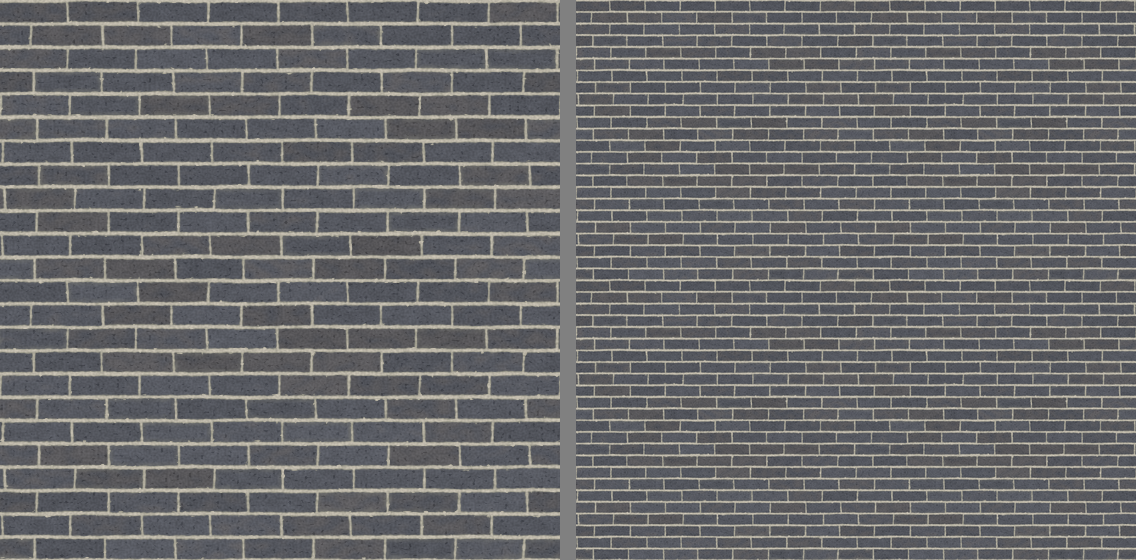
Left: one tile. Right: repeated 2 by 2.
Give the GLSL for this texture, as a Shadertoy shader.

```glsl
// Running-bond wall of slate grey bricks with pale, slightly ragged mortar: 8 across, 24 down.
// Each pixel finds its course, then its nearest upright joint, giving a rounded brick distance
// that wrapping gradient noise roughens; further octaves add grain, pits and lime haze.

float hash(vec2 p) {
    vec3 q = fract(p.xyx * 0.1031);
    q += dot(q, q.yzx + 33.33);
    return fract((q.x + q.y) * q.z);
}

vec2 gradient(vec2 cell, vec2 period) {
    float angle = 6.2832 * hash(mod(cell, period) + 17.0);
    return vec2(cos(angle), sin(angle));
}

// Gradient noise that wraps over the canvas, with freq whole cells per side
float noise(vec2 uv, vec2 freq) {
    vec2 p = uv * freq, i = floor(p), f = p - i;
    vec2 u = f * f * f * (f * (f * 6.0 - 15.0) + 10.0);
    vec2 e = vec2(1.0, 0.0);
    float low = mix(dot(gradient(i, freq), f), dot(gradient(i + e, freq), f - e), u.x);
    float high = mix(dot(gradient(i + e.yx, freq), f - e.yx), dot(gradient(i + 1.0, freq), f - 1.0), u.x);
    return mix(low, high, u.y);
}

// x: distance into the brick in course heights, y: 1 near upright joints; id: wrapped brick index
vec2 brickDistance(vec2 uv, out vec2 id) {
    float y = (1.0 - uv.y) * 24.0 - 0.02 + 0.05 * noise(uv, vec2(10.0, 24.0));
    float course = mod(floor(y), 24.0);
    float fy = fract(y);
    float pattern = mod(course, 12.0);

    // Half-brick bond whose joints drift over twelve courses
    float x = uv.x * 8.0 - 0.5 * mod(course, 2.0) - 0.005 - 0.052 * sin(0.5236 * (pattern - 4.5));
    float joint = floor(x + 0.5);
    vec2 jointId = vec2(mod(joint, 8.0), pattern);
    float offset = x - joint - 0.035 * (hash(jointId + 3.1) - 0.5)
                 - 0.035 * (hash(jointId + 41.7) - 0.5) * (fy - 0.5);
    id = vec2(mod(joint - (offset < 0.0 ? 1.0 : 0.0), 8.0), course);

    // Joint widths vary a little from brick to brick
    float bed = 0.083 + 0.035 * (hash(id + (fy < 0.5 ? 5.3 : 71.9)) - 0.5);
    float upright = 0.053 + 0.02 * (hash(jointId + 23.0) - 0.5);
    vec2 inset = vec2(abs(offset) * 3.0 - upright, min(fy, 1.0 - fy) - bed);
    float inside = 0.05 - length(max(0.05 - inset, 0.0)) + max(min(inset.x, inset.y) - 0.05, 0.0);
    return vec2(inside, 1.0 - smoothstep(0.0, 0.06, inset.x));
}

void mainImage(out vec4 fragColor, in vec2 fragCoord) {
    vec2 uv = fragCoord / iResolution.xy;
    vec2 id;
    vec2 brick = brickDistance(uv, id);
    float grain = noise(uv, vec2(230.0, 250.0));
    float blotch = noise(uv, vec2(36.0, 60.0));

    // Ragged arrises with occasional chips
    float d = brick.x + 0.028 * noise(uv, vec2(150.0)) + 0.025 * noise(uv, vec2(64.0));
    d -= 0.07 * smoothstep(0.3, 0.6, noise(uv, vec2(90.0, 110.0)));

    // Brick face: cool or warm grey, grain, short dark pits
    float warmth = smoothstep(0.45, 1.0, hash(id + 11.0) + 0.5 * blotch);
    vec3 face = mix(vec3(0.335, 0.345, 0.375), vec3(0.35, 0.345, 0.355), warmth);
    face *= 1.0 + 0.09 * (hash(id + 57.0) - 0.5) + 0.1 * blotch + 0.16 * grain;
    face -= 0.07 * smoothstep(0.25, 0.5, noise(uv, vec2(140.0, 180.0)));

    // Lime haze: a thin rim on every brick, wider on a few
    float haze = 1.0 - smoothstep(0.0, 0.07 + 0.15 * step(0.85, hash(id + 29.0)), d);
    face = mix(face, vec3(0.46, 0.46, 0.44), haze * (0.35 + 0.5 * blotch));

    // Mortar: pale core, duller greenish edges and upright joints
    float core = smoothstep(0.0, 0.07, -d) + 0.6 * noise(uv, vec2(48.0, 72.0)) - 0.2 * brick.y;
    vec3 mortar = mix(vec3(0.63, 0.62, 0.56), vec3(0.76, 0.735, 0.68), clamp(core, 0.0, 1.0));
    mortar *= 1.0 + 0.12 * grain;

    float soft = max(0.03, 0.7 * 24.0 / iResolution.y);
    fragColor = vec4(mix(mortar, face, smoothstep(-soft, soft, d)), 1.0);
}
```
